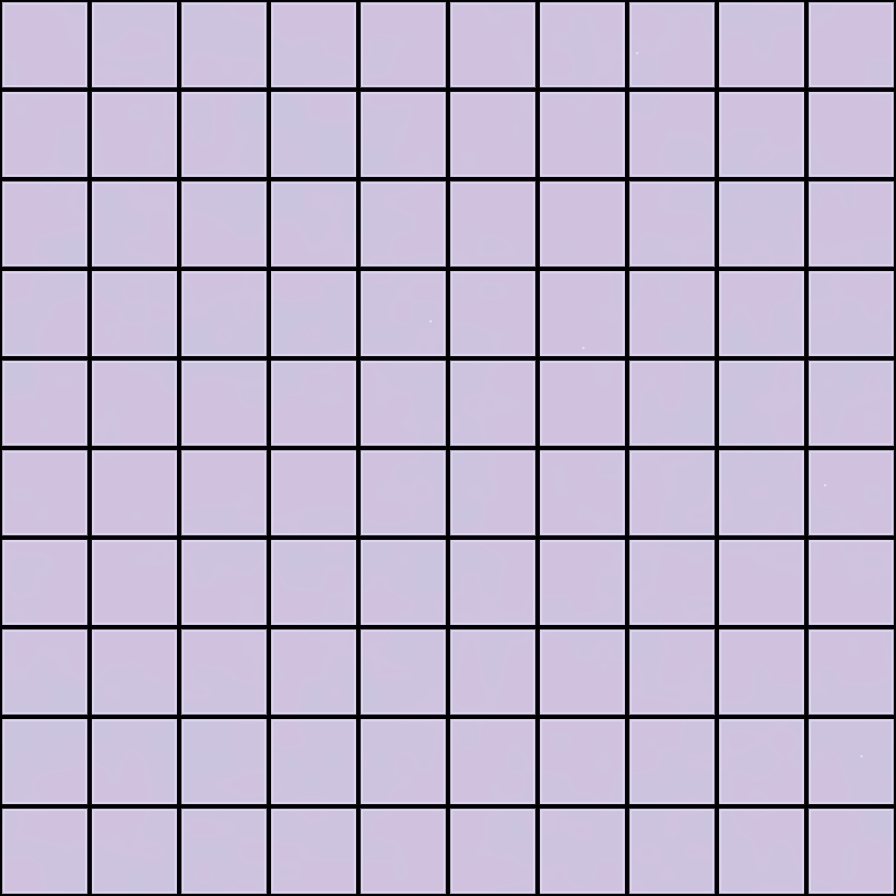
This pattern is drawn by a WebGL 1 fragment shader. Its source:

```glsl
precision highp float;
// Lilac square grid with thin black lines, pale line fringes and faint stains.
uniform vec2 u_resolution;

const float CELLS = 10.0;
const float LINE_HALF_WIDTH = 0.0255; // in cells
const float FRINGE_WIDTH = 0.026;     // in cells
const vec3 LILAC = vec3(0.815, 0.762, 0.874);
const vec3 STAIN = vec3(0.795, 0.768, 0.872);
const vec3 FRINGE = vec3(0.875, 0.855, 0.945);
const vec3 INK = vec3(0.01, 0.0, 0.02);

float hash(vec2 p) {
  vec3 q = fract(vec3(p.xyx) * 0.1031);
  q += dot(q, q.yzx + 33.33);
  return fract((q.x + q.y) * q.z);
}

// Value noise that wraps after the given whole period
float wrappedNoise(vec2 p, float period) {
  vec2 i = floor(p);
  vec2 f = fract(p);
  f = f * f * (3.0 - 2.0 * f);
  vec2 a = mod(i, period);
  vec2 b = mod(i + 1.0, period);
  return mix(mix(hash(a), hash(vec2(b.x, a.y)), f.x),
             mix(hash(vec2(a.x, b.y)), hash(b), f.x), f.y);
}

// Antialiased coverage of bands around the cell borders
float gridCoverage(vec2 borderDist, float halfWidth, vec2 pixel) {
  vec2 band = clamp((halfWidth - borderDist) / pixel + 0.5, 0.0, 1.0);
  return max(band.x, band.y);
}

// A tiny pale fleck in a few of the cells
float fleck(vec2 local, vec2 cell, float pixel) {
  vec2 center = 0.1 + 0.8 * vec2(hash(cell + 17.0), hash(cell + 41.0));
  float disc = clamp((0.014 - length(local - center)) / pixel + 0.5, 0.0, 1.0);
  return disc * step(0.94, hash(cell + 73.0));
}

void main() {
  vec2 uv = gl_FragCoord.xy / u_resolution;
  vec2 p = uv * CELLS;
  vec2 pixel = CELLS / u_resolution;
  vec2 local = fract(p);
  vec2 borderDist = min(local, 1.0 - local);

  // Faint discoloration of the squares
  float mottling = 0.6 * wrappedNoise(uv * 10.0, 10.0)
                 + 0.4 * wrappedNoise(uv * 40.0, 40.0);
  vec3 color = mix(LILAC, STAIN, smoothstep(0.45, 0.9, mottling));
  color = mix(color, vec3(0.95), 0.6 * fleck(local, floor(p), pixel.x));

  // Pale fringe, then the dark line over it
  float fringe = gridCoverage(borderDist, LINE_HALF_WIDTH + FRINGE_WIDTH, pixel);
  color = mix(color, FRINGE, 0.8 * fringe);
  color = mix(color, INK, gridCoverage(borderDist, LINE_HALF_WIDTH, pixel));

  gl_FragColor = vec4(color, 1.0);
}
```
